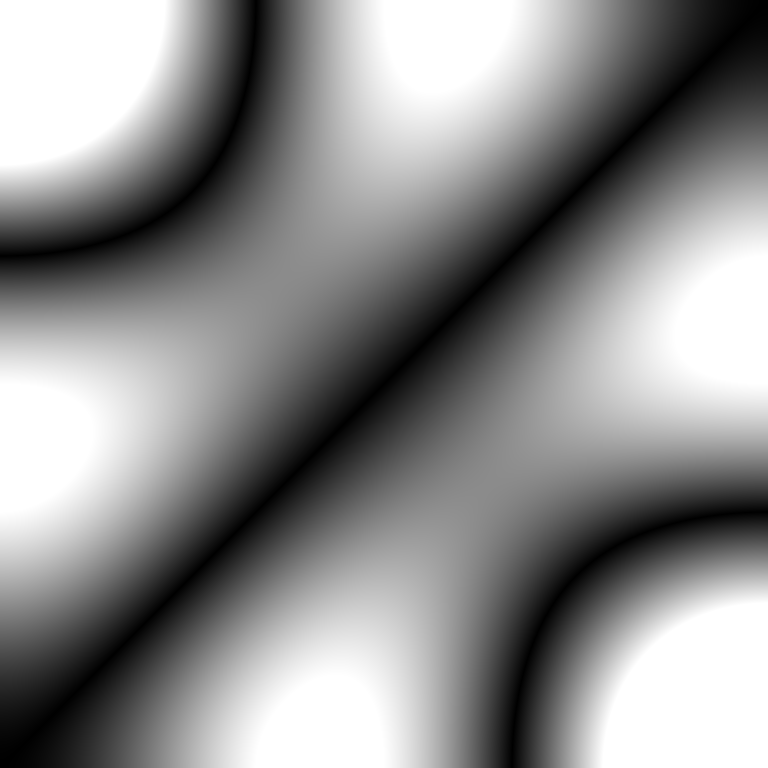
Give the GLSL for this background, as a Shadertoy shader.

```glsl
#define PI 3.14159265
#define MODE_A 1.0
#define MODE_B 2.0
#define GAIN 1.0

// Standing wave of a square plate, antisymmetric about its diagonal
float plateWave(vec2 p) {
    vec2 a = cos(MODE_A * PI * p);
    vec2 b = cos(MODE_B * PI * p);
    return a.x * b.y - b.x * a.y;
}

void mainImage(out vec4 fragColor, in vec2 fragCoord) {
    vec2 uv = fragCoord / iResolution.xy;

    // Nodal lines stay dark, strong vibration saturates to white
    float amplitude = abs(plateWave(uv));
    float brightness = clamp(GAIN * amplitude, 0.0, 1.0);

    fragColor = vec4(vec3(brightness), 1.0);
}
```
